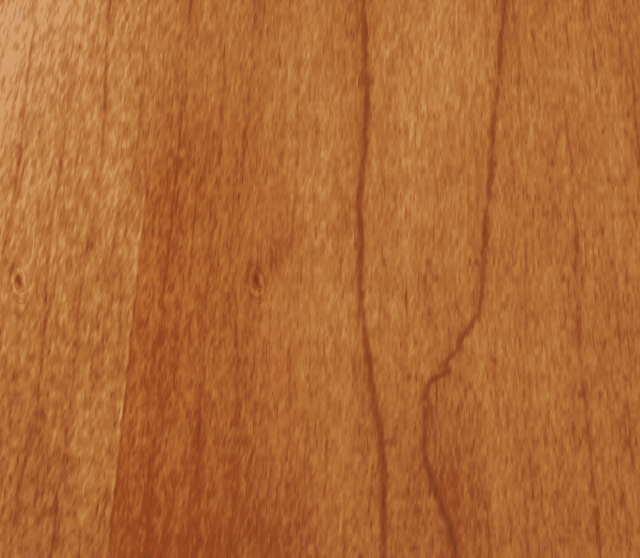
Write a Shadertoy shader that draws this texture.

```glsl
// Varnished cherry wood boards with fanned grain, dark veins and two small knots.
#define FAN_SPREAD 0.26
#define FAN_CENTER 0.57
#define FIBRE_COUNT 290.0
#define FIBRE_STRENGTH 0.62
#define FLECK_STRENGTH 0.62
#define BLOTCH_STRENGTH 0.30
#define THIN_VEINS 17
#define VEIN_WIDTH 0.0058
#define VEIN_DEPTH 0.50
#define KNOT_SIZE vec2(0.011, 0.023)

const vec3 WOOD[6] = vec3[6](
    vec3(0.60, 0.30, 0.15), vec3(0.64, 0.36, 0.18), vec3(0.69, 0.41, 0.20),
    vec3(0.72, 0.46, 0.23), vec3(0.76, 0.52, 0.28), vec3(0.81, 0.59, 0.37));

float hash(vec2 p) {
    vec3 q = fract(p.xyx * 0.1031);
    q += dot(q, q.yzx + 33.33);
    return fract((q.x + q.y) * q.z);
}

float noise(vec2 p) {
    vec2 i = floor(p), f = fract(p);
    f = f * f * (3.0 - 2.0 * f);
    return mix(mix(hash(i), hash(i + vec2(1, 0)), f.x),
               mix(hash(i + vec2(0, 1)), hash(i + vec2(1, 1)), f.x), f.y);
}

// Noise centred on zero, in two octaves
float grain(vec2 p) {
    return 0.65 * noise(p) + 0.35 * noise(p * 2.1 + 17.0) - 0.5;
}

float bell(float x) { return exp(-x * x); }

// Vein positions across the boards; v runs downward from the top
float straightVein(float v) {
    return 0.569 + 0.005 * bell((v - 0.2) / 0.08) - 0.006 * smoothstep(0.15, 0.4, v)
         + 0.037 * smoothstep(0.5, 0.88, v) + 0.005 * (noise(vec2(3.0, v * 14.0)) - 0.5);
}

float steppedVein(float v) {
    float turn = smoothstep(0.54, 0.72, v);
    float jag = 0.003 + 0.022 * bell((v - 0.66) / 0.04);
    return 0.788 - 0.068 * v - 0.073 * turn + 0.067 * smoothstep(0.78, 1.02, v)
         + jag * (noise(vec2(8.0, v * 48.0)) - 0.5);
}

// Soft core with a wider stain; side picks where the stain lies
float veinShade(float d, float slope, float side) {
    d /= sqrt(1.0 + slope * slope);
    float stain = exp(-abs(d) / 0.018) * mix(0.2, 1.0, smoothstep(-0.006, 0.006, d * side));
    return bell(d / VEIN_WIDTH) + 0.5 * stain;
}

// x: shade of the knot and its flame, y: pale rim
vec2 knot(vec2 d, float flame) {
    d.x += 0.15 * d.y;
    float r = length(d / KNOT_SIZE) + 0.9 * grain(d * 110.0 + 20.0);
    float heart = length((d - vec2(0.001, 0.003)) / KNOT_SIZE);
    vec2 f = d - vec2(0.045, 0.055);
    f = vec2(0.64 * f.x + 0.77 * f.y, 0.77 * f.x - 0.64 * f.y);
    float shade = 0.38 * smoothstep(1.1, 0.4, r) + 0.75 * smoothstep(0.55, 0.1, heart)
                + 0.2 * bell((r - 1.4) / 0.3) + flame * bell(length(f / vec2(0.07, 0.025)));
    float lower = smoothstep(0.02, -0.015, d.y);
    return vec2(shade, lower * bell((r - 1.0) / 0.22));
}

void mainImage(out vec4 fragColor, in vec2 fragCoord) {
    vec2 uv = fragCoord / iResolution.xy;
    float aspect = iResolution.x / iResolution.y;
    float x = uv.x, v = 1.0 - uv.y;

    // Grain coordinate: fanned lines that part around the knots
    vec2 knotA = (uv - vec2(0.029, 0.495)) * vec2(aspect, 1.0);
    vec2 knotB = (uv - vec2(0.400, 0.495)) * vec2(aspect, 1.0);
    float s = FAN_CENTER + (x - FAN_CENTER) / (1.0 + FAN_SPREAD * v);
    s -= 0.4 * knotA.x * bell(length(knotA / vec2(0.03, 0.07)));
    s -= 0.4 * knotB.x * bell(length(knotB / vec2(0.03, 0.07)));
    s += 0.008 * (noise(vec2(s * 5.0, v * 4.0)) - 0.5);

    // Broad tone of the boards
    float seam = x - 0.260 + 0.092 * v + 0.002 * (noise(vec2(v * 30.0, 5.0)) - 0.5);
    float seamFade = smoothstep(0.12, 0.4, v);
    float seamBlur = mix(0.06, 0.003, seamFade);
    float left = smoothstep(seamBlur, -seamBlur, seam);
    float deep = (1.0 - left) * smoothstep(0.05, 0.4, v) * bell(max(x - 0.27, 0.0) / 0.18);
    float tone = mix(0.50, 0.56, left) - 0.26 * deep;
    tone += 0.15 * bell((x - 0.50) / 0.05) * bell((v - 0.38) / 0.28);
    tone += 0.12 * bell((x - 0.68) / 0.09) * bell((v - 0.15) / 0.35);
    tone -= 0.15 * smoothstep(0.55, 1.0, v) + 0.08 * smoothstep(0.8, 1.0, x);
    float sheen = bell(length(vec2(x / 0.15, v / 0.30)));
    tone += 0.42 * sheen;

    // Blotches, streaks, fine fibres and slanted flecks
    tone += BLOTCH_STRENGTH * grain(vec2(s * 9.0, v * 5.0));
    tone += 0.24 * grain(vec2(s * 60.0, v * 3.5));
    tone += 0.22 * grain(vec2(s * 150.0, v * 9.0));
    tone += FIBRE_STRENGTH * grain(vec2((s + 0.04 * v) * FIBRE_COUNT, v * 62.0));
    float fleckZone = mix(0.40, 1.0, smoothstep(0.42, 0.15, x));
    tone += FLECK_STRENGTH * fleckZone * grain(vec2((x - 0.22 * uv.y) * 190.0, v * 58.0));
    float pore = smoothstep(0.78, 0.95, noise(vec2(s * 260.0, v * 34.0 + 40.0)));
    tone -= 0.26 * pore;

    // Thin broken growth lines, absent from the wide face between the main veins
    float face = smoothstep(0.46, 0.52, s) * smoothstep(0.80, 0.76, s);
    for (int i = 0; i < THIN_VEINS; i++) {
        float k = float(i);
        float h = hash(vec2(k, 7.0));
        float at = 0.04 + (k + 0.7 * h) * 0.058 + 0.014 * (noise(vec2(k * 9.0, v * 3.0)) - 0.5);
        at += 0.002 * (noise(vec2(k * 3.0, v * 25.0)) - 0.5);
        float d = (s - at) * aspect;
        float fade = 0.15 + 0.85 * noise(vec2(k * 5.0, v * 9.0));
        float line = bell(d / 0.0026) + 0.35 * exp(-abs(d) / 0.012);
        tone -= (0.13 + 0.26 * hash(vec2(k, 2.0))) * fade * line * (1.0 - face);
    }

    // Main veins and one short streak
    float e = 0.006;
    float slopeA = (straightVein(v + e) - straightVein(v - e)) / (2.0 * e) * aspect;
    float slopeB = (steppedVein(v + e) - steppedVein(v - e)) / (2.0 * e) * aspect;
    float side = v > 0.66 ? 1.0 : -1.0;
    float ragged = 0.0025 * grain(vec2(x * 150.0, v * 60.0));
    float depth = VEIN_DEPTH * (0.75 + 0.5 * noise(vec2(x * 6.0, v * 9.0)));
    tone -= depth * veinShade((x - straightVein(v)) * aspect + ragged, slopeA, -1.0);
    tone -= depth * 0.9 * veinShade((x - steppedVein(v)) * aspect + ragged, slopeB, side);
    tone -= 0.14 * smoothstep(0.68, 0.76, v) * bell((x - 0.71) / 0.04);
    tone -= 0.45 * bell((x - 0.635) / 0.002) * bell((v - 0.53) / 0.045);

    // Seam edge and knots
    float chip = seamFade * noise(vec2(v * 40.0, 9.0));
    tone += chip * (0.28 * bell((seam + 0.004) / 0.003) - 0.35 * bell((seam - 0.001) / 0.002));
    vec2 knots = knot(knotA, 0.0) + knot(knotB, 0.26);
    tone += 0.26 * knots.y - 1.1 * knots.x;

    // Colour ramp, deepened in the shade and warmed in the red board
    float t = clamp(tone, 0.0, 1.0) * 5.0;
    int band = min(int(t), 4);
    vec3 color = mix(WOOD[band], WOOD[band + 1], t - float(band));
    color *= 1.0 + 0.30 * clamp(tone, -1.6, 0.0);
    color += deep * vec3(0.010, -0.008, -0.018) + sheen * vec3(0.02, 0.03, 0.06);
    fragColor = vec4(color, 1.0);
}
```
